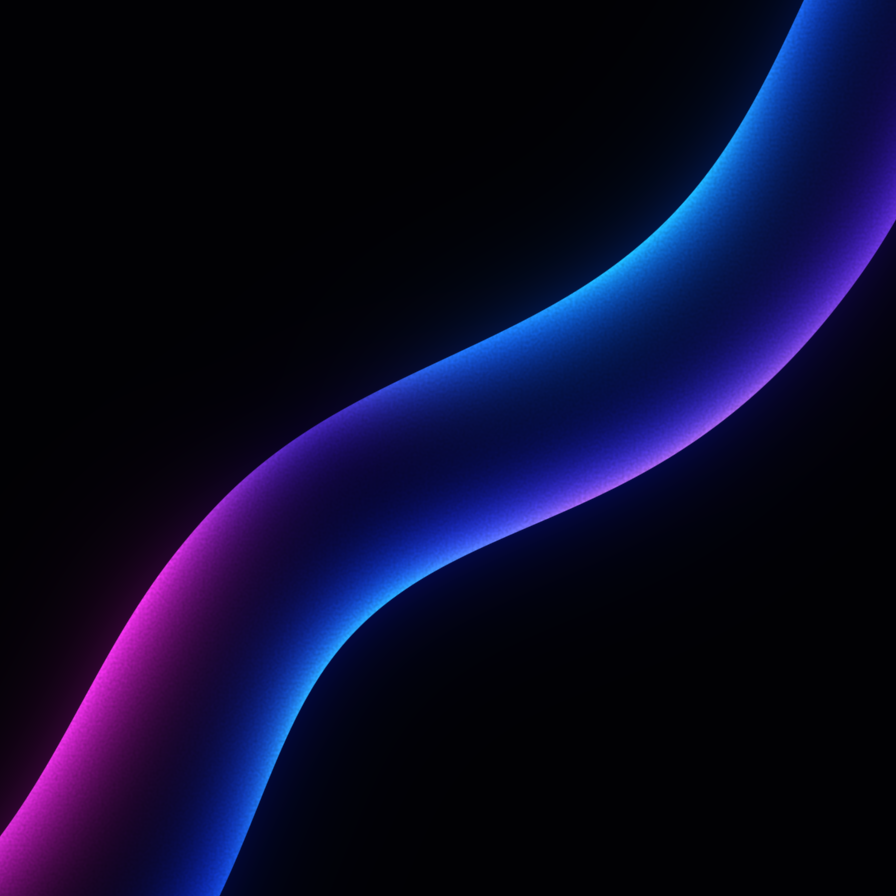
This background is drawn by a WebGL 1 fragment shader. Its source:

```glsl
precision highp float;
// A dark flowing ribbon with neon magenta, blue and cyan rims on near-black.

uniform vec2 u_resolution;

const float PI = 3.14159265;
const vec3 BACKDROP = vec3(0.004, 0.004, 0.015);

vec2 hashGradient(vec2 cell) {
  vec2 h = vec2(dot(cell, vec2(127.1, 311.7)), dot(cell, vec2(269.5, 183.3)));
  return 2.0 * fract(sin(h) * 43758.5) - 1.0;
}

float gradientNoise(vec2 p) {
  vec2 i = floor(p);
  vec2 f = fract(p);
  vec2 w = f * f * (3.0 - 2.0 * f);
  vec2 e = vec2(1.0, 0.0);
  float low = mix(dot(hashGradient(i), f),
                  dot(hashGradient(i + e.xy), f - e.xy), w.x);
  float high = mix(dot(hashGradient(i + e.yx), f - e.yx),
                   dot(hashGradient(i + 1.0), f - 1.0), w.x);
  return mix(low, high, w.y);
}

float softRamp(float x) {
  return 0.5 * (x + sqrt(x * x + 0.0015));
}

// Wave along the diagonal; squash narrows crests, bend tilts the two ends.
float waveEdge(float u, float level, float crest, float halfPeriod,
               float squash, vec2 bend) {
  float phase = PI * (u - crest) / halfPeriod;
  float s = sin(phase);
  return level + 0.0458 * cos(phase) - squash * s * s
       + bend.x * softRamp(0.3125 - u) + bend.y * softRamp(u - 0.8);
}

float upperEdge(float u) {
  return waveEdge(u, 0.0508, 0.3516, 0.397, 0.0, vec2(0.07, 0.0));
}

float lowerEdge(float u) {
  return waveEdge(u, -0.096, 0.349, 0.38, 0.0078, vec2(-0.03, -0.05));
}

// Height above an edge, corrected by its slope, in canvas units.
float edgeDistance(float height, float slope) {
  return 1.41421 * height / sqrt(1.0 + slope * slope);
}

// Colours of the rim line and of the wide light behind it, along the ribbon.
vec3 upperRim(float u) {
  vec3 c = mix(vec3(0.84, 0.17, 0.82), vec3(0.95, 0.2, 0.92), smoothstep(0.0, 0.18, u));
  c = mix(c, vec3(0.28, 0.15, 0.74), smoothstep(0.24, 0.45, u));
  c = mix(c, vec3(0.11, 0.48, 0.98), smoothstep(0.43, 0.58, u));
  c = mix(c, vec3(0.12, 0.77, 1.0), smoothstep(0.56, 0.71, u));
  return mix(c, vec3(0.1, 0.4, 0.92), smoothstep(0.75, 0.96, u));
}

vec3 upperLight(float u) {
  vec3 c = mix(vec3(0.6, 0.05, 0.58), vec3(0.09, 0.02, 0.38), smoothstep(0.2, 0.44, u));
  c = mix(c, vec3(0.015, 0.25, 0.8), smoothstep(0.42, 0.65, u));
  return mix(c, vec3(0.01, 0.16, 0.62), smoothstep(0.75, 0.95, u));
}

vec3 lowerRim(float u) {
  vec3 c = mix(vec3(0.08, 0.3, 0.86), vec3(0.16, 0.7, 1.0), smoothstep(0.11, 0.3, u));
  c = mix(c, vec3(0.38, 0.5, 1.0), smoothstep(0.38, 0.48, u));
  c = mix(c, vec3(0.68, 0.4, 0.92), smoothstep(0.46, 0.56, u));
  return mix(c, vec3(0.42, 0.2, 0.84), smoothstep(0.64, 0.88, u));
}

vec3 lowerLight(float u) {
  vec3 c = mix(vec3(0.01, 0.08, 0.62), vec3(0.03, 0.09, 0.86), smoothstep(0.15, 0.45, u));
  return mix(c, vec3(0.14, 0.05, 0.62), smoothstep(0.55, 0.88, u));
}

// Light spreading inward from a rim.
vec3 innerLight(float depth, vec3 rim, vec3 light, float reach) {
  float d = max(depth, 0.0);
  float core = exp(-d / 0.02);
  float spread = exp(-pow(d / reach, 1.3));
  return rim * core + light * spread * (1.0 - core);
}

// Faint halo spilling outward from a rim.
vec3 outerGlow(float d, vec3 light) {
  return light * 0.3 * exp(-max(d, 0.0) / 0.043);
}

void main() {
  vec2 p = gl_FragCoord.xy / u_resolution;
  float u = 0.5 * (p.x + p.y);
  float v = 0.5 * (p.y - p.x);
  float pixel = 1.0 / min(u_resolution.x, u_resolution.y);

  float top = upperEdge(u);
  float bottom = lowerEdge(u);
  float h = 0.002;
  float above = edgeDistance(v - top, (upperEdge(u + h) - top) / h);
  float below = edgeDistance(bottom - v, (lowerEdge(u + h) - bottom) / h);

  // Ribbon body with fine grain that follows its brightness.
  vec3 body = BACKDROP
            + innerLight(-above, upperRim(u), upperLight(u), 0.068)
            + innerLight(-below, lowerRim(u), lowerLight(u), 0.064);
  body *= 1.0 + 0.16 * gradientNoise(p * 310.0);

  // Surrounding darkness with coloured halos.
  vec3 outside = BACKDROP + (above > below ? outerGlow(above, upperLight(u))
                                          : outerGlow(below, lowerLight(u)));

  float coverage = 1.0 - smoothstep(-pixel, pixel, max(above, below));
  gl_FragColor = vec4(mix(outside, body, coverage), 1.0);
}
```
